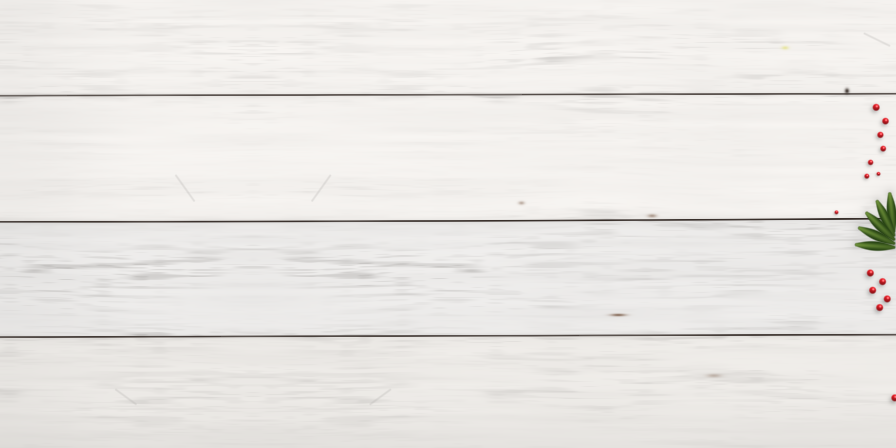
Reproduce this texture procedurally as a WebGL 1 fragment shader.

```glsl
precision highp float;
// Whitewashed planks with thin dark seams, worn grain, and red peppercorns
// and a herb sprig at the right edge. Grain is stretched value noise, partly
// mirrored; berries and leaves are distance shapes placed in loops.
uniform vec2 u_resolution;

const vec3 PAINT = vec3(0.958, 0.948, 0.936);
const vec3 PAINT_COOL = vec3(0.925, 0.920, 0.915);
const vec3 PAINT_LOW = vec3(0.928, 0.918, 0.904);
const vec3 STREAK = vec3(0.68, 0.67, 0.66);
const vec3 SEAM = vec3(0.20, 0.16, 0.14);
const vec3 CHIP = vec3(0.48, 0.36, 0.28);
const vec3 BERRY = vec3(0.80, 0.10, 0.13);
const vec3 LEAF_DARK = vec3(0.16, 0.27, 0.08);
const vec3 LEAF_LIGHT = vec3(0.46, 0.60, 0.24);
const float MIRROR_X = 0.565;
const float SEAM_HALF = 0.0019;
const float BERRY_RADIUS = 0.0075;
const float LEAF_LENGTH = 0.083;
const float UNIT = 1.0 / 384.0; // layout grid step

float hash(vec2 p) {
  return fract(sin(dot(p, vec2(127.1, 311.7))) * 43758.5453);
}

float noise(vec2 p) {
  vec2 i = floor(p), f = fract(p);
  f = f * f * (3.0 - 2.0 * f);
  return mix(mix(hash(i), hash(i + vec2(1.0, 0.0)), f.x),
             mix(hash(i + vec2(0.0, 1.0)), hash(i + 1.0), f.x), f.y);
}

float band(float y, float centre, float width) {
  float d = (y - centre) / width;
  return exp(-d * d);
}

// Soft elliptical spot
float spot(vec2 p, vec2 centre, vec2 size) {
  vec2 d = (p - centre) / size;
  return exp(-dot(d, d));
}

// x: distance to the segment, y: position along it
vec2 segment(vec2 p, vec2 a, vec2 b) {
  vec2 ab = b - a;
  float t = clamp(dot(p - a, ab) / dot(ab, ab), 0.0, 1.0);
  return vec2(length(p - a - ab * t), t);
}

vec2 fromGrid(float x, float y) {
  return vec2(x * UNIT, 1.0 - y * UNIT);
}

vec3 addBerry(vec3 col, vec2 p, vec2 c, float r, float px) {
  vec2 d = p - c;
  col *= 1.0 - 0.22 * spot(p, c + vec2(-0.5, -0.6) * r, vec2(r * 1.2));
  vec3 skin = BERRY * (0.9 + 0.25 * d.y / r);
  skin += 0.4 * spot(d, vec2(0.2, 0.3) * r, vec2(0.35 * r));
  return mix(col, skin, smoothstep(px, -px, length(d) - r));
}

vec3 planks(vec2 p, float px) {
  vec3 seams = vec3(0.7865 + 0.0022 * p.x, 0.505 + 0.0018 * p.x * p.x, 0.2475 + 0.0028 * p.x);
  vec3 gap = p.y - seams;
  vec3 below = step(gap, vec3(0.0));
  float plank = below.x + below.y + below.z;
  float third = below.y * (1.0 - below.z);
  vec3 col = mix(mix(PAINT, PAINT_COOL, third), PAINT_LOW, below.z);

  // Wavy grain, densest beside seams and in worn bands
  vec2 g = vec2(abs(p.x - MIRROR_X), p.y + 0.012 * noise(vec2(p.x * 3.0, p.y * 9.0)));
  float nearSeam = min(min(abs(gap.x), abs(gap.y)), abs(gap.z));
  float leftSide = 1.0 - smoothstep(0.7, 1.7, p.x);
  float wear = 0.16 + 0.5 * exp(-nearSeam / 0.022) + 0.22 * third
    + 0.6 * band(p.y, 0.39, 0.035) * leftSide
    + 0.35 * band(p.y, 0.875, 0.045) + 0.2 * band(p.y, 0.12, 0.07);
  float patches = smoothstep(0.25, 0.8, noise(g * vec2(5.0, 24.0) + plank * 17.0));
  float lines = smoothstep(0.52, 0.92, noise(g * vec2(9.0, 150.0) + plank * 31.0));
  float fine = smoothstep(0.5, 0.95, noise(g * vec2(24.0, 260.0)));
  col = mix(col, STREAK, clamp(wear * (0.2 + patches) * (0.42 * lines + 0.28 * fine), 0.0, 0.6));
  col += 0.022 * (noise(g * vec2(2.5, 70.0)) - 0.5) + 0.012 * (noise(g * vec2(4.0, 9.0)) - 0.5);

  // Corner shade and seams
  col *= 1.0 - 0.03 * smoothstep(0.35, 0.0, p.x) - 0.03 * smoothstep(0.12, 0.0, p.y);
  vec3 cut = smoothstep(vec3(SEAM_HALF + 0.5 * px), vec3(SEAM_HALF - 0.5 * px), abs(gap));
  float strength = 0.78 + 0.2 * noise(vec2(p.x * 9.0, plank));
  col = mix(col, SEAM, max(max(cut.x * 0.82, cut.y), cut.z * 0.92) * strength);
  return col * (1.0 - 0.08 * exp(-nearSeam / 0.004));
}

vec3 addMarks(vec3 col, vec2 p, float px) {
  vec2 m = vec2(abs(p.x - MIRROR_X), p.y);
  float scratch = segment(m, vec2(0.172, 0.608), vec2(0.132, 0.552)).x;
  scratch = min(scratch, segment(m, vec2(0.306, 0.130), vec2(0.262, 0.098)).x);
  scratch = min(scratch, segment(p, vec2(1.93, 0.925), vec2(1.985, 0.898)).x);
  col = mix(col, STREAK, 0.28 * smoothstep(0.002 + px, 0.0, scratch));
  col = mix(col, STREAK, 0.55 * spot(m, vec2(0.487, 0.396), vec2(0.025, 0.004)));
  col = mix(col, CHIP, 0.85 * spot(p, fromGrid(530.0, 270.0), vec2(0.017, 0.003)));
  col = mix(col, CHIP, 0.45 * spot(p, fromGrid(447.0, 174.0), vec2(0.007, 0.004)));
  col = mix(col, CHIP, 0.55 * spot(p, fromGrid(559.0, 185.0), vec2(0.010, 0.004)));
  col = mix(col, CHIP, 0.35 * spot(p, fromGrid(612.0, 322.0), vec2(0.016, 0.004)));
  col = mix(col, SEAM, 0.90 * spot(p, fromGrid(726.0, 78.0), vec2(0.005, 0.006)));
  return mix(col, vec3(0.88, 0.87, 0.45), 0.6 * spot(p, fromGrid(673.0, 41.0), vec2(0.008, 0.004)));
}

void main() {
  vec2 p = gl_FragCoord.xy / u_resolution.y;
  float px = 1.0 / u_resolution.y;
  vec3 col = addMarks(planks(p, px), p, px);

  // Peppercorns: upper curve, then lower zigzag
  for (int i = 0; i < 6; i++) {
    float k = float(i), odd = mod(k, 2.0);
    float x = 751.0 - 0.52 * k * k + 6.0 * sin(k * 0.628) + 5.0 * odd;
    col = addBerry(col, p, fromGrid(x, 92.0 + 11.8 * k), BERRY_RADIUS * (1.0 - 0.06 * k), px);
    if (i < 5) col = addBerry(col, p, fromGrid(746.0 + 10.0 * odd + 0.5 * k * k, 234.0 + 7.4 * k), BERRY_RADIUS, px);
  }
  col = addBerry(col, p, fromGrid(767.0, 341.0), BERRY_RADIUS, px);
  col = addBerry(col, p, fromGrid(753.0, 149.0), 0.004, px);
  col = addBerry(col, p, fromGrid(717.0, 182.0), 0.004, px);

  // Sprig: tapered leaves fanning from the right edge
  for (int i = 0; i < 5; i++) {
    float k = float(i), angle = radians(96.0 + 20.0 * k);
    vec2 base = fromGrid(766.0, 198.0 + 3.5 * k);
    vec2 tip = base + LEAF_LENGTH * vec2(cos(angle), sin(angle));
    vec2 s = segment(p, base, tip);
    float width = 0.0035 + 0.007 * sin(3.1 * s.y);
    col *= 1.0 - 0.15 * exp(-s.x / 0.008);
    vec3 leaf = mix(LEAF_DARK, LEAF_LIGHT, smoothstep(0.009, 0.0, s.x) * (0.35 + 0.5 * s.y));
    col = mix(col, leaf, smoothstep(px, -px, s.x - width));
  }
  gl_FragColor = vec4(clamp(col, 0.0, 1.0), 1.0);
}
```
